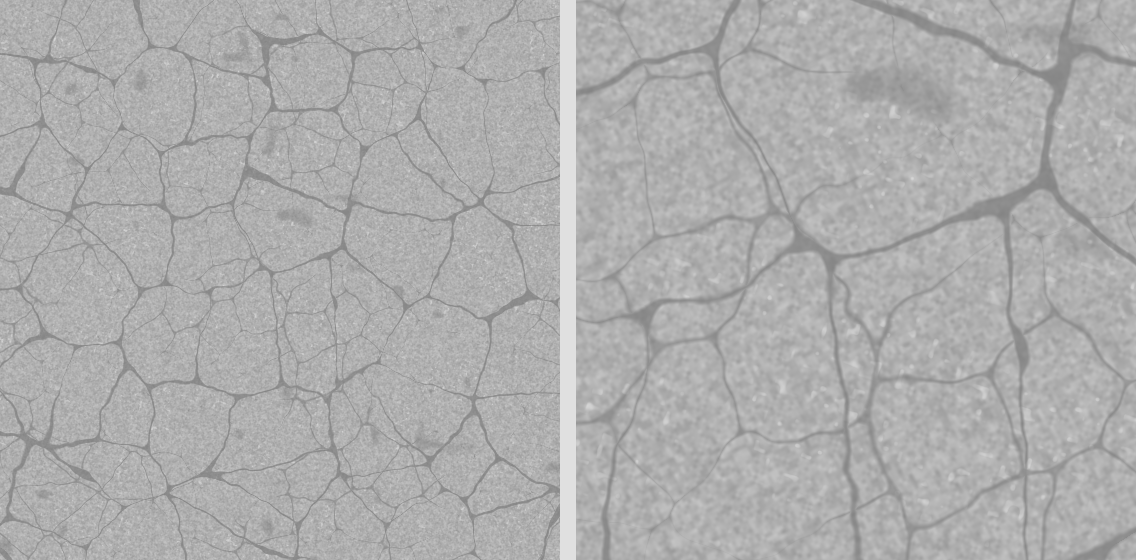
Left, the full canvas; right, a detail of the centre.
Write a WebGL 1 fragment shader that draws this texture.

```glsl
precision highp float;
// Pale grey granular ceramic split by a wandering network of dark cracks.
// Two warped Voronoi networks give main and hairline cracks with pores at
// their junctions; fine value noise gives the sandy, speckled surface.

uniform vec2 u_resolution;

const float BODY = 0.689;
const float CRACK = 0.548;
const float SPECK_GAIN = 0.085;

float hash1(vec2 p) {
  vec3 q = fract(p.xyx * 0.1031);
  q += dot(q, q.yzx + 33.33);
  return fract((q.x + q.y) * q.z);
}

vec2 hash2(vec2 p) {
  vec3 q = fract(p.xyx * vec3(0.1031, 0.103, 0.0973));
  q += dot(q, q.yzx + 33.33);
  return fract((q.xx + q.yz) * q.zy);
}

float valueNoise(vec2 p) {
  vec2 cell = floor(p);
  vec2 f = fract(p);
  f = f * f * (3.0 - 2.0 * f);
  float low = mix(hash1(cell), hash1(cell + vec2(1.0, 0.0)), f.x);
  float high = mix(hash1(cell + vec2(0.0, 1.0)), hash1(cell + 1.0), f.x);
  return mix(low, high, f.y);
}

vec2 noisePair(vec2 p) {
  return vec2(valueNoise(p), valueNoise(p + vec2(37.2, 91.7))) - 0.5;
}

vec2 rotate(vec2 p, float angle) {
  float c = cos(angle);
  float s = sin(angle);
  return vec2(c * p.x - s * p.y, s * p.x + c * p.y);
}

float smoothMin(float a, float b, float k) {
  float h = max(k - abs(a - b), 0.0) / k;
  return min(a, b) - h * h * k * 0.25;
}

// Distance to the nearest Voronoi border, with corners rounded into pores.
float borderDistance(vec2 p, float rounding) {
  vec2 base = floor(p);
  vec2 nearest = vec2(0.0);
  vec2 home = vec2(0.0);
  float best = 8.0;
  for (int j = -1; j <= 1; j++) {
    for (int i = -1; i <= 1; i++) {
      vec2 cell = base + vec2(float(i), float(j));
      vec2 offset = cell + hash2(cell) - p;
      float d = dot(offset, offset);
      if (d < best) {
        best = d;
        nearest = offset;
        home = cell;
      }
    }
  }
  float first = 8.0;
  float second = 8.0;
  for (int j = -2; j <= 2; j++) {
    for (int i = -2; i <= 2; i++) {
      vec2 cell = home + vec2(float(i), float(j));
      vec2 offset = cell + hash2(cell) - p;
      vec2 across = offset - nearest;
      if (dot(across, across) > 0.00001) {
        float d = dot(0.5 * (offset + nearest), normalize(across));
        second = min(second, max(first, d));
        first = min(first, d);
      }
    }
  }
  return smoothMin(first, second, rounding);
}

float crackMask(vec2 p, float frequency, float halfWidth, float rounding, float soft) {
  float d = borderDistance(p * frequency, rounding * frequency) / frequency;
  return 1.0 - smoothstep(halfWidth - soft, halfWidth + soft, d);
}

// Sandy grain around zero, plus bright specks gathered in loose patches.
float surfaceGrain(vec2 p) {
  float coarse = valueNoise(rotate(p, 0.6) * 250.0) - 0.5;
  float fine = valueNoise(rotate(p, 1.1) * 410.0) - 0.5;
  float patches = smoothstep(0.3, 0.75, valueNoise(p * 24.0 + 5.0));
  float speck = smoothstep(0.76, 0.96, valueNoise(rotate(p, 0.3) * 215.0 + 60.0));
  return 0.08 * coarse + 0.085 * fine + SPECK_GAIN * speck * patches;
}

void main() {
  vec2 p = gl_FragCoord.xy / u_resolution.y;
  float soft = max(0.0013, 0.7 / u_resolution.y);

  // Bend the networks at several scales so the cracks wander.
  vec2 warped = p + 0.045 * noisePair(p * 6.0) + 0.014 * noisePair(p * 23.0 + 11.0)
    + 0.005 * noisePair(p * 75.0 + 29.0);

  // Main cracks swell and thin along their length.
  float swell = valueNoise(p * 9.0 + 17.0);
  float pore = smoothstep(0.74, 0.96, valueNoise(p * 13.0 + 43.0));
  float mainWidth = mix(0.0001, 0.0028, swell) + 0.005 * pore;
  float mainCrack = crackMask(warped + 3.0, 7.2, mainWidth, 0.013, soft);

  // Hairlines fade in and out; soft stains mark buried pores.
  float presence = smoothstep(0.25, 0.65, valueNoise(p * 7.0 + 71.0));
  float hairWidth = mix(-0.0006, 0.0012, presence);
  float hairline = 0.8 * crackMask(warped + 9.0, 12.5, hairWidth, 0.006, soft);
  float stain = 0.6 * smoothstep(0.88, 0.98, valueNoise(warped * 25.0 + 83.0));

  float dark = max(mainCrack, max(hairline, stain));
  float grain = surfaceGrain(p) * mix(1.0, 0.4, dark);
  gl_FragColor = vec4(vec3(mix(BODY, CRACK, dark) + grain), 1.0);
}
```
